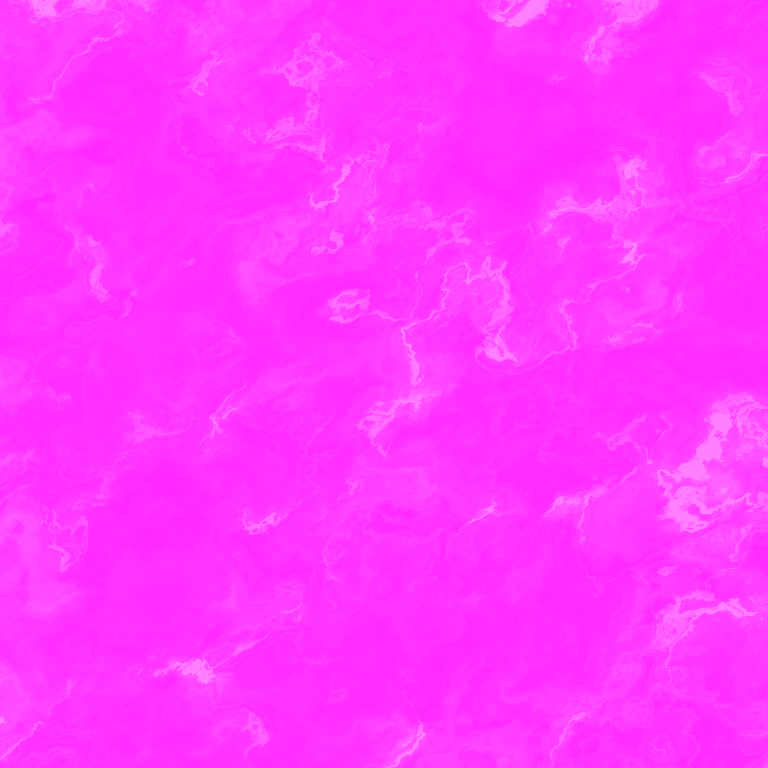
Reproduce this texture procedurally as a Shadertoy shader.

```glsl
// Mottled magenta haze crossed by pale, ragged wisps and curling threads.
#define BASE_GREEN 0.188
#define HAZE_GAIN 0.075
#define WISP_GAIN 0.34
#define THREAD_GAIN 0.085
#define GRAIN_GAIN 0.17
#define PEAK_GREEN 0.50
#define SLANT 0.50
#define STRETCH 1.35
#define HAZE_SCALE 6.0
#define WISP_SCALE 5.5
#define WARP 0.26
#define OCTAVES 7

// Random unit gradient for a lattice corner
vec2 cornerGradient(vec2 cell) {
    vec3 h = fract(cell.xyx * vec3(0.1031, 0.1030, 0.0973));
    h += dot(h, h.yzx + 33.33);
    float angle = 6.28319 * fract((h.x + h.y) * h.z);
    return vec2(cos(angle), sin(angle));
}

float gradientNoise(vec2 p) {
    vec2 cell = floor(p), f = p - cell;
    vec2 fade = f * f * f * (f * (f * 6.0 - 15.0) + 10.0);
    vec2 e = vec2(1.0, 0.0);
    float a = dot(cornerGradient(cell), f);
    float b = dot(cornerGradient(cell + e.xy), f - e.xy);
    float c = dot(cornerGradient(cell + e.yx), f - e.yx);
    float d = dot(cornerGradient(cell + e.xx), f - e.xx);
    return mix(mix(a, b, fade.x), mix(c, d, fade.x), fade.y);
}

// Layered noise, each octave turned to hide the lattice
float fbm(vec2 p, float gain) {
    const mat2 turn = mat2(0.8, 0.6, -0.6, 0.8);
    float sum = 0.0, amplitude = 0.55;
    for (int i = 0; i < OCTAVES; i++) {
        sum += amplitude * gradientNoise(p);
        p = turn * p * 2.03 + 17.3;
        amplitude *= gain;
    }
    return sum;
}

// Bright line along the zero contour of a field
float ridge(float field, float width) {
    float d = sqrt(field * field + 0.00001);
    return exp(-d / width);
}

// Flat band with a crisp rim around the zero contour
float band(float field, float width) {
    return 1.0 - smoothstep(0.55 * width, width, abs(field));
}

void mainImage(out vec4 fragColor, in vec2 fragCoord) {
    vec2 uv = fragCoord / iResolution.y;

    // Slanted and stretched space
    float c = cos(SLANT), s = sin(SLANT);
    vec2 p = mat2(c, -s, s, c) * uv;
    p.x /= STRETCH;

    // Strong fine warp curls the lines into filigree
    vec2 warp = vec2(fbm(p * 10.0 + 31.7, 0.5), fbm(p * 10.0 + 58.1, 0.5));
    vec2 curled = p + WARP * warp;
    vec2 swayed = p + 0.5 * WARP * warp;

    // Cloudy haze decides where the wisps glow
    float haze = smoothstep(-0.10, 0.36, fbm(swayed * HAZE_SCALE + 11.2, 0.52));
    float grain = fbm(curled * 11.0 + 83.4, 0.58);

    // Ragged bright wisps with flat pale cores
    float wispField = fbm(swayed * WISP_SCALE + 47.9, 0.56);
    float wispWidth = mix(0.010, 0.055, haze);
    float wisp = 0.6 * ridge(wispField, wispWidth) + 0.4 * band(wispField, wispWidth);

    // Two sizes of faint thread, fading in and out
    float threads = ridge(fbm(curled * 4.5 + 71.3, 0.48), 0.018);
    threads += 0.8 * ridge(fbm(curled * 8.0 + 25.6, 0.48), 0.018);
    float threadFade = smoothstep(-0.22, 0.22, fbm(p * 5.0 + 96.5, 0.5));

    float green = BASE_GREEN + HAZE_GAIN * haze + GRAIN_GAIN * grain * (0.5 + haze);
    green += WISP_GAIN * haze * wisp + THREAD_GAIN * threadFade * threads;
    fragColor = vec4(1.0, clamp(green, 0.155, PEAK_GREEN), 1.0, 1.0);
}
```
